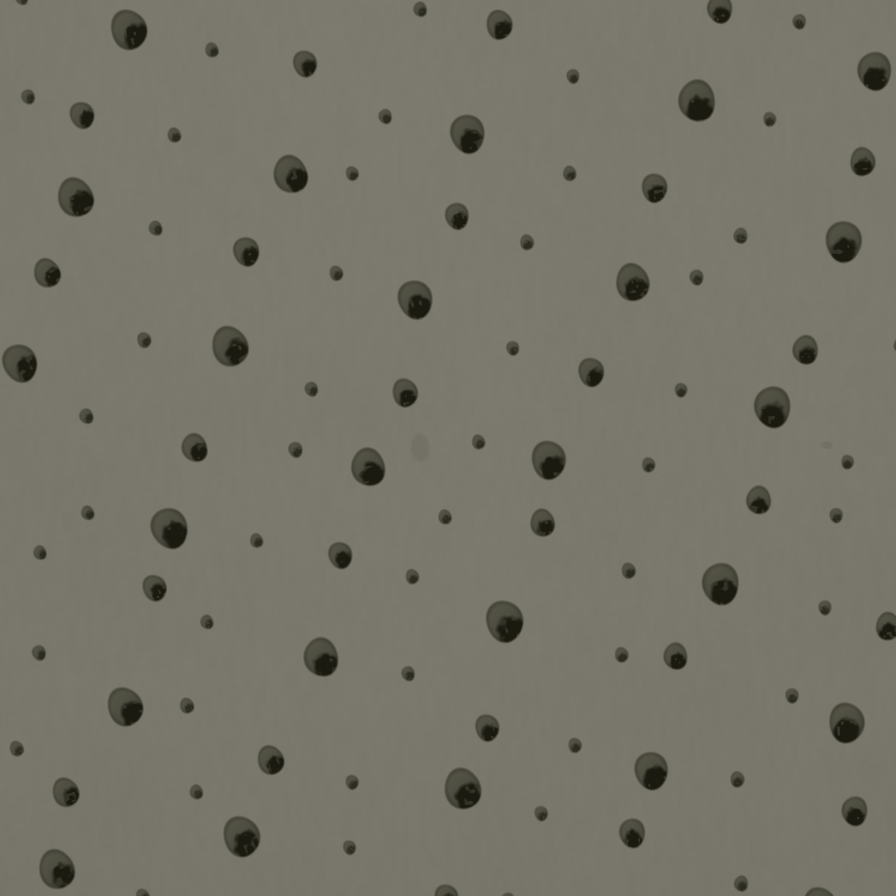
Reproduce this texture procedurally as a WebGL 2 fragment shader.

```glsl
#version 300 es
precision highp float;
// Matte grey-olive panel perforated by scattered slanted holes of three sizes.

uniform vec2 u_resolution;
out vec4 fragColor;

const vec3 PANEL = vec3(0.482, 0.473, 0.430);
const vec3 WALL = vec3(0.300, 0.298, 0.250);
const vec3 RIM = vec3(0.215, 0.210, 0.165);
const vec3 DEPTH = vec3(0.095, 0.092, 0.052);
const vec3 SMUDGE = vec3(0.385, 0.370, 0.325);

const float GRID = 9.8;           // hole cells across the canvas
const float GRID_TILT = 0.30;
const float JITTER = 0.46;        // full range, in cells
const float LARGE = 0.0205;       // hole radii
const float MEDIUM = 0.0145;
const float SMALL = 0.0076;
const vec2 STRETCH = vec2(0.94, 1.08);
const float SOFTNESS = 0.0018;    // half width of a hole's edge
const float SMUDGE_GRID = 5.0;
const float SMUDGE_CHANCE = 0.16;

float hash(vec2 p) {
  vec3 q = fract(vec3(p.xyx) * 0.1031);
  q += dot(q, q.yzx + 33.33);
  return fract((q.x + q.y) * q.z);
}

vec2 hash2(vec2 p) {
  return vec2(hash(p), hash(p + 57.3));
}

float noise(vec2 p) {
  vec2 i = floor(p), f = fract(p);
  f = f * f * (3.0 - 2.0 * f);
  return mix(mix(hash(i), hash(i + vec2(1, 0)), f.x),
             mix(hash(i + vec2(0, 1)), hash(i + vec2(1, 1)), f.x), f.y);
}

mat2 rotation(float a) {
  return mat2(cos(a), sin(a), -sin(a), cos(a));
}

// Large, small and medium holes alternate so big ones keep apart.
float holeRadius(vec2 cell) {
  float kind = mod(cell.x + 2.0 * cell.y, 4.0);
  float r = kind < 0.5 ? LARGE : (abs(kind - 2.0) < 0.5 ? MEDIUM : SMALL);
  return r * mix(0.94, 1.06, hash(cell + 11.7));
}

// Lit wall above, deep shadow sliding in from the lower side.
vec3 holeInterior(vec2 q, float r, float side, vec2 cell) {
  vec2 u = q / r;
  vec3 color = WALL * (1.0 + 0.10 * (u.y - u.x * 0.5));
  color = mix(color, RIM, 0.55 * smoothstep(0.70, 1.0, length(u)));
  vec2 shift = vec2(mix(0.36, 0.02, side), -0.52);
  shift.x += 0.2 * (hash(cell + 5.1) - 0.5);
  float ragged = 0.22 * (noise(u * 3.5 + cell * 7.0) - 0.5);
  float blur = 0.10 + 0.0012 / r;
  float shade = 1.0 - smoothstep(-blur, blur, length(u - shift) - 0.70 + ragged);
  float strength = mix(0.60, 0.95, smoothstep(SMALL, MEDIUM, r));
  color = mix(color, DEPTH, shade * strength);
  // Faint glints on the torn inner edge
  float glint = smoothstep(0.68, 0.88, noise(u * 4.0 + cell * 3.0));
  return mix(color, WALL, 0.5 * glint * shade);
}

vec3 addHoles(vec3 color, vec2 p, float soft) {
  mat2 turn = rotation(GRID_TILT);
  vec2 home = floor(turn * p * GRID);
  for (int y = -1; y <= 1; y++) {
    for (int x = -1; x <= 1; x++) {
      vec2 cell = home + vec2(x, y);
      vec2 spot = cell + 0.5 + JITTER * (hash2(cell + 23.0) - 0.5);
      vec2 center = transpose(turn) * spot / GRID;
      float side = clamp(center.x, 0.0, 1.0);
      float lean = mix(0.42, 0.0, side) + 0.15 * (hash(cell + 3.3) - 0.5);
      vec2 q = rotation(-lean) * (p - center) / STRETCH;
      float r = holeRadius(cell);
      float wobble = 0.03 * r * sin(3.0 * atan(q.y, q.x + 1e-6) + 6.3 * hash(cell));
      float cover = 1.0 - smoothstep(-soft, soft, length(q) - r + wobble);
      color = mix(color, holeInterior(q, r, side, cell), cover);
    }
  }
  return color;
}

// Sparse pale stains left on the surface
vec3 addSmudges(vec3 color, vec2 p) {
  vec2 cell = floor(p * SMUDGE_GRID);
  vec2 spot = (cell + 0.3 + 0.4 * hash2(cell + 71.0)) / SMUDGE_GRID;
  vec2 q = rotation(6.3 * hash(cell + 9.0)) * (p - spot) * vec2(1.0, 1.5);
  float r = mix(0.006, 0.018, hash(cell + 41.0));
  float cover = 1.0 - smoothstep(0.7 * r, 1.1 * r, length(q));
  float present = step(hash(cell + 83.0), SMUDGE_CHANCE);
  return mix(color, SMUDGE, 0.32 * cover * present);
}

void main() {
  vec2 p = gl_FragCoord.xy / u_resolution.y;
  float soft = max(SOFTNESS, 0.75 / u_resolution.y);

  // Panel: broad light falloff, soft mottling and fine vertical grain
  float light = 1.0 + 0.025 * (p.y - 0.5) - 0.04 * dot(p - 0.5, p - 0.5);
  light += 0.014 * (noise(p * 9.0) - 0.5);
  light += 0.016 * (noise(p * vec2(150.0, 50.0)) - 0.5);
  light += 0.012 * (noise(p * 260.0) - 0.5);
  vec3 color = PANEL * light;

  color = addSmudges(color, p);
  color = addHoles(color, p, soft);
  fragColor = vec4(color, 1.0);
}
```
